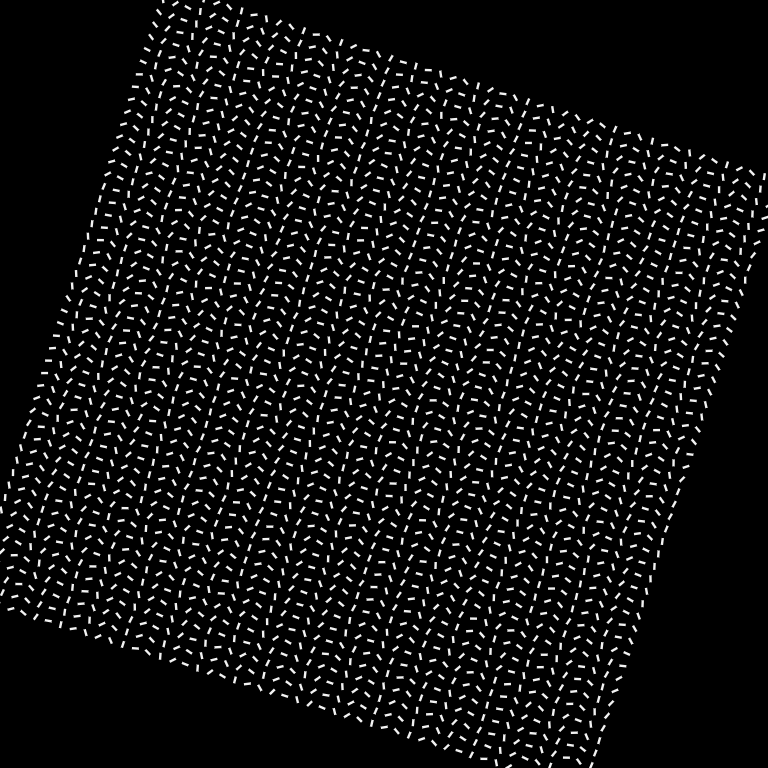
This pattern is drawn by a WebGL 2 fragment shader. Its source:

```glsl
#version 300 es
precision highp float;
// A tilted square field of short pale dashes on black, one per grid cell.
// Each dash turns by a fixed step per column and row; gradient noise bends
// these steps into wandering herringbone stripes.

#define GRID_COUNT 50.0                    // cells along each side
#define CELL_SIZE 0.017                    // cell side, in canvas units
#define GRID_TILT -0.307                   // rotation of the field, radians
#define GRID_CENTER vec2(-0.0115, -0.0063) // offset from the canvas centre
#define DASH_HALF vec2(0.0045, 0.00155)    // half length and half width
#define TURN_STEP vec2(-1.13, -0.15)       // dash turn per column and row
#define WANDER_SCALE 0.13                  // noise frequency per cell
#define WANDER_TURN 1.9                    // strength of the noise, radians
#define JITTER_TURN 0.45                   // random turn of a single dash
#define DASH_COLOR vec3(0.95)
#define BACK_COLOR vec3(0.0)

uniform vec2 u_resolution;
out vec4 fragColor;

mat2 rotation(float angle) {
    float c = cos(angle), s = sin(angle);
    return mat2(c, s, -s, c);
}

float hash(vec2 p) {
    vec3 q = fract(p.xyx * 0.1031);
    q += dot(q, q.yzx + 33.33);
    return fract((q.x + q.y) * q.z);
}

// Dot product of a random unit gradient with the offset from its corner.
float cornerSlope(vec2 corner, vec2 offset) {
    float angle = 6.2832 * hash(corner + 71.0);
    return dot(vec2(cos(angle), sin(angle)), offset);
}

float gradientNoise(vec2 p) {
    vec2 i = floor(p), f = fract(p);
    vec2 w = f * f * f * (f * (f * 6.0 - 15.0) + 10.0);
    vec2 e = vec2(1.0, 0.0);
    float low = mix(cornerSlope(i, f), cornerSlope(i + e.xy, f - e.xy), w.x);
    float high = mix(cornerSlope(i + e.yx, f - e.yx),
                     cornerSlope(i + e.xx, f - e.xx), w.x);
    return mix(low, high, w.y);
}

float boxDistance(vec2 p, vec2 halfSize) {
    vec2 d = abs(p) - halfSize;
    return length(max(d, 0.0)) + min(max(d.x, d.y), 0.0);
}

float dashAngle(vec2 cell) {
    float wander = WANDER_TURN * gradientNoise(cell * WANDER_SCALE);
    float jitter = JITTER_TURN * (hash(cell) - 0.5);
    return dot(cell, TURN_STEP) + wander + jitter;
}

void main() {
    float pixel = 1.0 / min(u_resolution.x, u_resolution.y);
    vec2 p = (gl_FragCoord.xy - 0.5 * u_resolution) * pixel - GRID_CENTER;

    // Grid frame: cell index and position inside the cell
    vec2 grid = rotation(-GRID_TILT) * p / CELL_SIZE + 0.5 * GRID_COUNT;
    vec2 cell = floor(grid);
    vec2 local = (fract(grid) - 0.5) * CELL_SIZE;

    // Dash with an edge one pixel wide
    float d = boxDistance(rotation(-dashAngle(cell)) * local, DASH_HALF);
    float coverage = clamp(0.5 - d / pixel, 0.0, 1.0);

    // Keep only cells inside the square field
    vec2 inside = step(vec2(0.0), cell) * step(cell, vec2(GRID_COUNT - 1.0));
    coverage *= inside.x * inside.y;

    fragColor = vec4(mix(BACK_COLOR, DASH_COLOR, coverage), 1.0);
}
```
